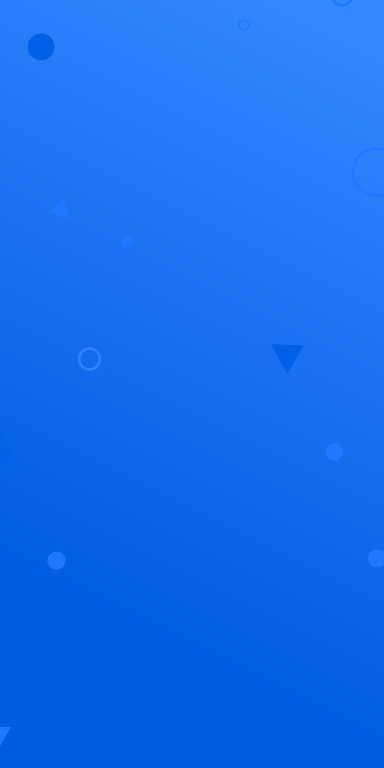
Give the GLSL for this background, as a Shadertoy shader.

```glsl
const vec3 DEEP = vec3(0.0, 0.36, 0.88);
const vec3 SKY = vec3(0.2, 0.53, 1.0);
const vec3 NAVY = vec3(0.0, 0.38, 0.91);
const vec3 AZURE = vec3(0.12, 0.47, 1.0);

// Antialiased coverage of a signed distance
float cover(float d) {
    float px = 1.0 / iResolution.x;
    return 1.0 - smoothstep(-0.6 * px, 0.6 * px, d);
}

float disc(vec2 p, vec2 center, float radius) {
    return cover(length(p - center) - radius);
}

float ring(vec2 p, vec2 center, float radius, float width) {
    return cover(abs(length(p - center) - radius) - 0.5 * width);
}

// Distance to the line a-b, positive on its left side
float edge(vec2 p, vec2 a, vec2 b) {
    vec2 e = normalize(b - a);
    return dot(p - a, vec2(-e.y, e.x));
}

// Corners run clockwise
float triangle(vec2 p, vec2 a, vec2 b, vec2 c) {
    return cover(max(edge(p, a, b), max(edge(p, b, c), edge(p, c, a))));
}

void mainImage(out vec4 fragColor, in vec2 fragCoord) {
    // Width spans 0..1, height 0..2
    vec2 p = fragCoord / iResolution.xy * vec2(1.0, 2.0);

    // Diagonal gradient
    float slope = clamp((p.y + 0.5 * p.x - 0.52) / 1.85, 0.0, 1.0);
    vec3 color = mix(DEEP, SKY, slope);

    // Dots: center, radius
    vec3 dots[4] = vec3[4](
        vec3(0.332, 1.370, 0.0155), vec3(0.871, 0.823, 0.0230),
        vec3(0.147, 0.540, 0.0235), vec3(0.982, 0.546, 0.0235));
    for (int i = 0; i < 4; i++)
        color = mix(color, AZURE, disc(p, dots[i].xy, dots[i].z));
    color = mix(color, NAVY, disc(p, vec2(0.107, 1.878), 0.035));

    // Rings: center, radius, stroke width
    vec4 rings[3] = vec4[3](
        vec4(0.635, 1.935, 0.0125, 0.004), vec4(0.891, 2.012, 0.026, 0.007),
        vec4(0.980, 1.552, 0.0610, 0.007));
    for (int i = 0; i < 3; i++)
        color = mix(color, AZURE, ring(p, rings[i].xy, rings[i].z, rings[i].w));
    color = mix(color, SKY, 0.85 * ring(p, vec2(0.233, 1.065), 0.027, 0.007));

    // Triangles
    color = mix(color, AZURE, triangle(p, vec2(0.164, 1.484), vec2(0.182, 1.430), vec2(0.128, 1.448)));
    color = mix(color, NAVY, triangle(p, vec2(0.705, 1.104), vec2(0.791, 1.100), vec2(0.748, 1.026)));
    color = mix(color, AZURE, triangle(p, vec2(-0.055, 0.107), vec2(0.029, 0.107), vec2(-0.013, 0.034)));
    color = mix(color, NAVY, 0.5 * triangle(p, vec2(-0.013, 0.920), vec2(0.050, 0.776), vec2(-0.104, 0.786)));

    fragColor = vec4(color, 1.0);
}
```
